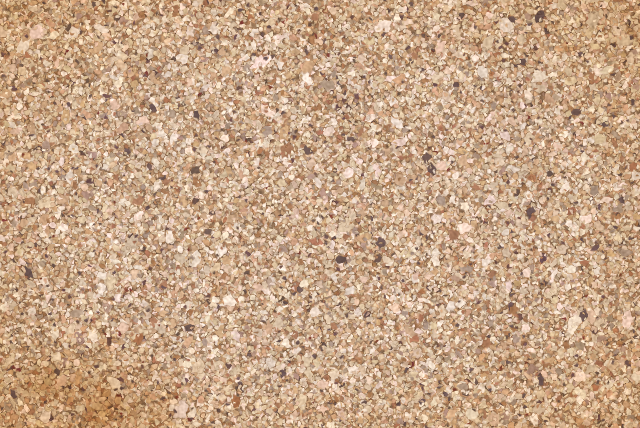
Reproduce this texture procedurally as a Shadertoy shader.

```glsl
// Pressed cork board: layers of angular cork chips, fine to coarse, each chip a
// random polygon with its own tone and a patchy brown shadow, over a tan binder.
// Gradient noise roughens outlines and surfaces; the borders turn to warm tan.

vec3 hash3(vec2 c) {
    vec3 h = fract(c.xyx * vec3(0.1031, 0.1030, 0.0973));
    h += dot(h, h.yxz + 33.33);
    return fract((h.xxy + h.yzz) * h.zyx);
}

float gradientNoise(vec2 p) {
    vec2 cell = floor(p), f = fract(p);
    vec2 u = f * f * (3.0 - 2.0 * f);
    vec4 corner;
    for (int k = 0; k < 4; k++) {
        vec2 o = vec2(k & 1, k >> 1);
        float angle = 6.2832 * hash3(cell + o + 57.0).x;
        corner[k] = dot(vec2(cos(angle), sin(angle)), f - o);
    }
    return mix(mix(corner.x, corner.y, u.x), mix(corner.z, corner.w, u.x), u.y);
}

mat2 rotation(float a) {
    return mat2(cos(a), -sin(a), sin(a), cos(a));
}

// Cork tone for a pick in 0..1, from the common pale tans to the rare darks
vec3 corkTone(float pick, vec3 vary) {
    vec3 tone = vec3(0.86, 0.76, 0.63);
    tone = mix(tone, vec3(0.93, 0.855, 0.765), step(0.39, pick));
    tone = mix(tone, vec3(0.81, 0.66, 0.50), step(0.68, pick));
    tone = mix(tone, vec3(0.68, 0.58, 0.49), step(0.85, pick));
    tone = mix(tone, vec3(0.67, 0.48, 0.34), step(0.92, pick));
    tone = mix(tone, vec3(0.43, 0.34, 0.31), step(0.97, pick));
    tone = mix(tone, vec3(0.50, 0.26, 0.21), step(0.998, pick));
    vec3 pinkShift = vec3(0.025, -0.02, 0.0) * smoothstep(0.5, 1.0, vary.y);
    return tone * (0.94 + 0.11 * vary.x) + pinkShift + vec3(0.0, 0.0, 0.06) * (vary.z - 0.5);
}

// Irregular five-sided chip, in cell units
float chipDistance(vec2 q, float radius, vec2 seed) {
    float d = length(q) - 1.25 * radius;
    for (int k = 0; k < 5; k++) {
        vec3 h = hash3(seed + float(k) * 17.3);
        float angle = 6.2832 * (float(k) + 0.5 * h.x) / 5.0;
        d = max(d, dot(q, vec2(cos(angle), sin(angle))) - radius * mix(0.65, 1.05, h.y));
    }
    return d;
}

// Lays one scatter of chips over the colour below
vec3 layChips(vec3 col, vec2 p, float cells, float share, float size, float firstPick) {
    vec2 g = rotation(cells) * p * cells + 200.0 + cells * 0.37, base = floor(g);
    float patchy = smoothstep(-0.35, 0.45, gradientNoise(p * 48.0 + cells));
    float softness = max(0.0025, 1.0 / iResolution.y);
    for (int j = -1; j <= 1; j++)
    for (int i = -1; i <= 1; i++) {
        vec2 cell = base + vec2(i, j);
        vec3 place = hash3(cell + cells), look = hash3(cell + cells * 2.0 + 11.0);
        vec3 vary = hash3(cell + cells * 3.0 + 29.0);
        if (look.x > share) continue;

        vec2 q = rotation(6.2832 * place.z) * (g - cell - 0.5 - 0.6 * (place.xy - 0.5));
        float stretch = mix(0.72, 1.38, look.y);
        q *= vec2(stretch, 1.0 / stretch);
        float d = chipDistance(q, size * mix(0.6, 1.0, vary.z), cell + cells) / cells;

        float shadow = patchy * smoothstep(0.0030, 0.0, d);
        col *= mix(vec3(1.0), vec3(0.80, 0.745, 0.69), shadow);
        float pick = mix(firstPick, 1.0, look.z);
        col = mix(col, corkTone(pick, vary), clamp(0.5 - d / softness, 0.0, 1.0));
    }
    return col;
}

void mainImage(out vec4 fragColor, in vec2 fragCoord) {
    vec2 p = fragCoord / iResolution.y;
    vec2 uv = fragCoord / iResolution.xy;

    // Ragged outlines
    vec2 rough = vec2(gradientNoise(p * 105.0), gradientNoise(p * 105.0 + 41.0));
    vec2 w = p + 0.0045 * rough;

    // Binder, then chips from fine to coarse with dark crumbs between
    vec3 col = vec3(0.68, 0.53, 0.40) * (1.0 + 0.5 * gradientNoise(p * 70.0));
    col = layChips(col, w, 84.0, 1.00, 0.60, 0.0);
    col = layChips(col, w, 103.0, 0.65, 0.56, 0.0);
    col = layChips(col, w, 62.0, 0.38, 0.56, 0.0);
    col = layChips(col, w, 38.0, 0.17, 0.50, 0.05);
    col = layChips(col, w, 25.0, 0.08, 0.48, 0.0);
    col = layChips(col, w, 116.0, 0.25, 0.50, 0.0);
    col = layChips(col, w, 74.0, 0.08, 0.30, 0.92);

    // Surface grain and broad mottling, browner where it is darker
    float grain = 0.17 * gradientNoise(p * 150.0) + 0.10 * gradientNoise(p * 55.0);
    grain += 0.05 * gradientNoise(p * 7.0);
    col *= 1.01 + grain * vec3(0.85, 1.0, 1.15);

    // Warm borders and a stained lower left corner
    float border = smoothstep(0.32, 0.78, length(uv - 0.5));
    col *= mix(vec3(1.01, 1.015, 1.025), vec3(0.97, 0.91, 0.81), border);
    float stain = smoothstep(0.22, 0.0, length(uv - vec2(0.13, 0.05)));
    stain *= 0.6 + 0.9 * gradientNoise(p * 14.0);
    col *= mix(vec3(1.0), vec3(0.90, 0.78, 0.60), clamp(stain, 0.0, 1.0));

    fragColor = vec4(clamp(col, 0.0, 1.0), 1.0);
}
```
